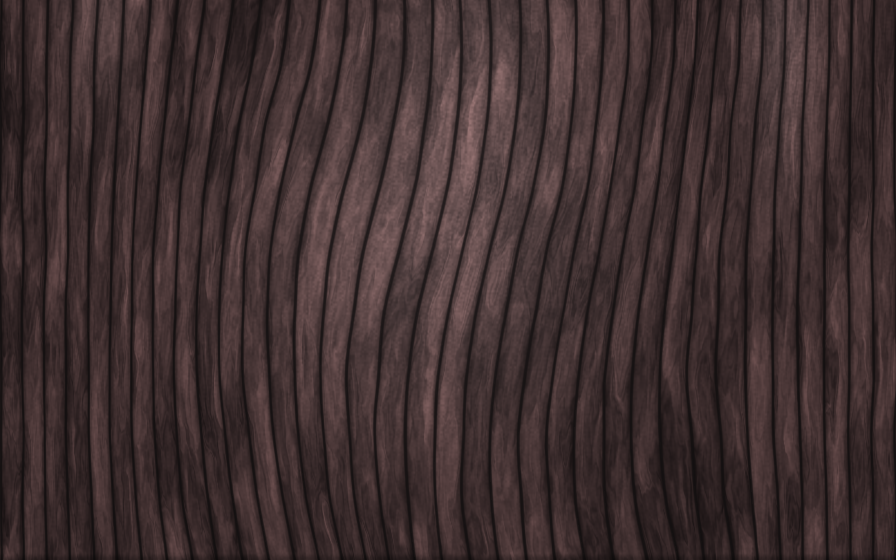
Write a Shadertoy shader that draws this texture.

```glsl
const float TAU = 6.28318;
const float PLANKS = 35.0;
const vec3 DARK_WOOD = vec3(0.125, 0.092, 0.095);
const vec3 LIGHT_WOOD = vec3(0.425, 0.312, 0.310);
const vec3 SEAM_COLOR = vec3(0.070, 0.058, 0.060);
const vec3 SHEEN_COLOR = vec3(0.125, 0.118, 0.117);

float hash(vec2 p) {
    return fract(sin(dot(p, vec2(127.1, 311.7))) * 43758.5453);
}

float noise(vec2 p) {
    vec2 cell = floor(p), f = fract(p);
    f = f * f * (3.0 - 2.0 * f);
    float low = mix(hash(cell), hash(cell + vec2(1.0, 0.0)), f.x);
    float high = mix(hash(cell + vec2(0.0, 1.0)), hash(cell + vec2(1.0)), f.x);
    return mix(low, high, f.y);
}

float fbm(vec2 p) {
    float sum = 0.0, weight = 0.5;
    for (int i = 0; i < 4; i++) {
        sum += weight * noise(p);
        p = p * 2.03 + 17.3;
        weight *= 0.5;
    }
    return sum / 0.9375;
}

// Sway of the boards, fading to straight edges; planks widen in the middle
float plankCoord(vec2 uv, float count) {
    float down = 1.0 - uv.y;
    float envelope = smoothstep(0.0, 0.34, uv.x) * smoothstep(1.0, 0.65, uv.x);
    float turn = 0.6 + 0.22 * smoothstep(0.28, 0.52, uv.x)
                     * smoothstep(0.85, 0.62, uv.x);
    float sway = 0.029 * envelope * cos(4.2 * (down - turn));
    float x = uv.x + sway + 0.018 * sin(TAU * uv.x);
    float wobble = 0.14 * (noise(vec2(x * 26.0, uv.y * 9.0)) - 0.5);
    return x * count + wobble;
}

// Flowing contour grain with fine fibres; returns tone from 0 to 1
float woodTone(vec2 p, float id) {
    vec2 offset = vec2(hash(vec2(id, 1.0)), hash(vec2(id, 2.0))) * 90.0;
    vec2 q = vec2(p.x * 1.5, p.y * 6.5) + offset;
    float field = fbm(q + 0.5 * fbm(q * 1.7));
    float rings = 0.5 + 0.5 * sin(field * 48.0 + p.x * 4.0);
    float patches = smoothstep(0.28, 0.72, field);
    float flame = noise(vec2(p.x * 4.5 + field * 5.0, p.y * 9.0) + offset);
    float fibre = noise(vec2(p.x * 13.0 + field * 6.0, p.y * 42.0) + offset);
    float streak = smoothstep(0.66, 0.95, flame);
    float tone = 0.02 + 0.32 * patches + 0.14 * rings + 0.20 * flame;
    return tone + 0.17 * fibre + 0.18 * streak + 0.12 * (hash(vec2(id, 3.0)) - 0.5);
}

float glow(vec2 uv, vec2 center, vec2 radius) {
    vec2 d = (uv - center) / radius;
    return exp(-dot(d, d));
}

float sheen(vec2 uv) {
    float center = glow(uv, vec2(0.49, 0.60), vec2(0.20, 0.34));
    float upper = glow(uv, vec2(0.54, 0.98), vec2(0.11, 0.25));
    float left = glow(uv, vec2(0.115, 1.0), vec2(0.045, 0.20));
    float right = glow(uv, vec2(0.875, 0.96), vec2(0.040, 0.28));
    return 0.85 * center + 0.5 * upper + 0.5 * left + 0.8 * right;
}

void mainImage(out vec4 fragColor, in vec2 fragCoord) {
    vec2 uv = fragCoord / iResolution.xy;

    // Board layout
    float plank = plankCoord(uv, PLANKS);
    float id = floor(plank);
    float across = plank - id;
    float edge = min(across, 1.0 - across);
    float blur = fwidth(plank);

    // Wood and broad weathering
    float tone = woodTone(vec2(across, uv.y), id);
    tone += 0.30 * (fbm(vec2(plank * 0.35, uv.y * 3.5)) - 0.5);
    vec3 color = mix(DARK_WOOD, LIGHT_WOOD, clamp(tone, 0.0, 1.0));

    // Soft light and fine surface speckle
    float light = sheen(uv);
    float speckle = noise(uv * vec2(400.0, 250.0)) - 0.5;
    color = color * (0.94 + 0.20 * light) + SHEEN_COLOR * light * 0.75;
    color *= 1.0 + speckle * (0.10 + 0.10 * light);

    // Rounded plank sides and dark seams
    color *= mix(0.70, 1.03, smoothstep(0.0, 0.26, edge));
    float seam = 1.0 - smoothstep(0.035 - 0.5 * blur, 0.065 + 0.5 * blur, edge);
    color = mix(color, SEAM_COLOR * (1.0 + 0.6 * light), 0.85 * seam);

    // Darkened lower rim
    color *= mix(0.72, 1.0, smoothstep(0.0, 0.014, uv.y));
    fragColor = vec4(color, 1.0);
}
```
